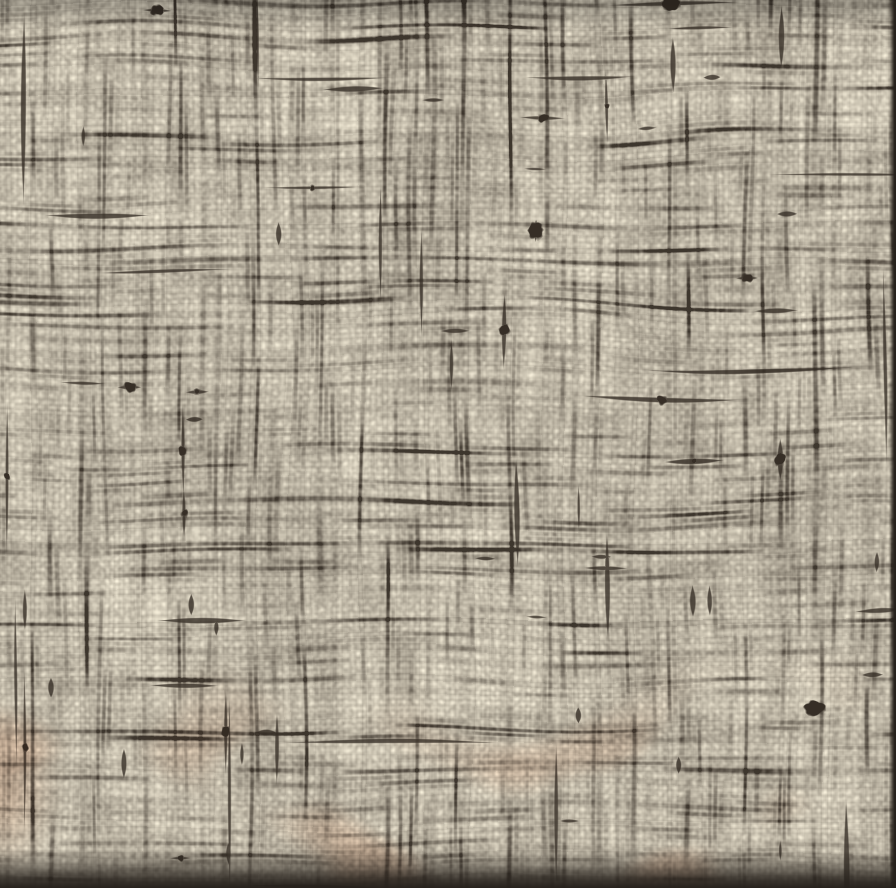
This texture is drawn by a Shadertoy shader. Its source:

```glsl
// Coarse unbleached linen: a fine plain weave with uneven dark threads,
// spindle-shaped slubs, small knots, faint rusty stains and shaded borders.
// Threads are repeated cells whose darkness follows gradient noise lengthwise.

float hash(vec2 p) {
    vec3 q = fract(vec3(p.xyx) * 0.1031);
    q += dot(q, q.yzx + 33.33);
    return fract((q.x + q.y) * q.z);
}

vec2 randomGradient(vec2 cell) {
    float angle = 6.2832 * hash(cell + 70.0);
    return vec2(cos(angle), sin(angle));
}

float gradientNoise(vec2 p) {
    vec2 i = floor(p), f = p - i;
    vec2 u = f * f * f * (f * (f * 6.0 - 15.0) + 10.0);
    vec2 e = vec2(0.0, 1.0);
    float low = mix(dot(randomGradient(i), f),
                    dot(randomGradient(i + e.yx), f - e.yx), u.x);
    float high = mix(dot(randomGradient(i + e.xy), f - e.xy),
                     dot(randomGradient(i + e.yy), f - e.yy), u.x);
    return 1.4 * mix(low, high, u.y);
}

// Darkness of one thread family; p.x runs across the threads, p.y along them.
float threadShade(vec2 p, float seed) {
    float id = floor(p.x);
    float offCentre = abs(p.x - id - 0.5);
    float kind = hash(vec2(id, seed));
    float row = id * 17.3 + seed + 0.5;
    float faint = gradientNoise(vec2(p.y * 9.0 + 90.0 * kind, row));
    float bold = gradientNoise(vec2(p.y * 5.0 + 40.0 * kind, row + 300.4));
    float line = smoothstep(0.5, 0.08, offCentre);
    float shade = 0.25 * smoothstep(-0.1, 0.6, faint) * (0.4 + kind);
    shade += 0.36 * smoothstep(0.1, 0.5, bold) * smoothstep(0.66, 0.8, kind);
    return line * shade + 0.07 * (kind - 0.5);
}

// Thickened fibres with tapered ends; some carry a lumpy knot.
float slubs(vec2 p) {
    float cover = 0.0;
    for (int i = 0; i < 80; i++) {
        float k = float(i);
        vec2 centre = vec2(hash(vec2(k, 3.0)), hash(vec2(k, 11.0)));
        vec2 q = p - centre;
        if (i % 2 == 0) q = q.yx;
        float size = hash(vec2(k, 23.0));
        float halfLength = 0.008 + 0.09 * size * size * size;
        float along = q.y / halfLength;
        float width = mix(0.0008, 0.0026, hash(vec2(k, 31.0))) * (1.0 - along * along);
        float strand = smoothstep(width + 0.0015, width - 0.0005, abs(q.x));
        float radius = 0.009 * pow(hash(vec2(k, 47.0)), 5.0);
        float lump = length(q * vec2(1.0, 0.75)) + 0.002 * gradientNoise(p * 160.0);
        float knot = smoothstep(radius + 0.0012, radius - 0.0012, lump)
                   * smoothstep(0.001, 0.002, radius);
        cover = max(cover, max(0.8 * strand, knot));
    }
    return cover;
}

void mainImage(out vec4 fragColor, in vec2 fragCoord) {
    vec2 uv = fragCoord / iResolution.xy;

    // Loose cloth: threads drift sideways and bunch together
    vec2 cloth = uv;
    cloth.x += 0.004 * gradientNoise(uv * vec2(5.0, 3.0) + 8.0);
    cloth.y += 0.010 * gradientNoise(uv * vec2(3.5, 4.0) + 31.0);
    vec2 weave = cloth * vec2(152.0, 148.0);
    weave.x += 0.7 * gradientNoise(vec2(weave.x * 0.23, uv.y * 4.0));
    weave.y += 0.7 * gradientNoise(vec2(uv.x * 4.0, weave.y * 0.23 + 50.0));

    // Over-and-under relief, patchy wear and fibre grain
    vec2 ridge = cos(6.2832 * weave);
    vec2 crossing = sin(3.1416 * weave);
    float tone = 0.765 - 0.035 * (ridge.x + ridge.y) * 0.8;
    tone += 0.04 * crossing.x * crossing.y;
    tone += 0.05 * gradientNoise(uv * 5.0 + 3.0);
    tone += 0.05 * gradientNoise(uv * vec2(28.0, 24.0));
    tone += 0.07 * gradientNoise(uv * 210.0);

    // Dark threads in both directions
    tone -= threadShade(vec2(weave.x, cloth.y), 5.0);
    tone -= threadShade(vec2(weave.y, cloth.x), 137.0);
    tone = max(tone, 0.24);
    tone = mix(tone, 0.21, slubs(cloth));

    // Flax colours from deep brown to pale grey-beige
    vec3 flax = mix(vec3(0.19, 0.16, 0.13), vec3(0.80, 0.77, 0.70), (tone - 0.19) / 0.61);

    // Rusty stains near the lower edge
    float stain = smoothstep(0.1, 0.6, gradientNoise(uv * vec2(6.0, 9.0) + 14.0))
                + smoothstep(0.12, 0.0, length((uv - vec2(0.0, 0.12)) * vec2(1.5, 1.0)));
    stain *= smoothstep(0.28, 0.08, uv.y);
    flax *= mix(vec3(1.0), vec3(0.98, 0.90, 0.86), min(stain, 1.0));

    // Shaded borders: deep below, narrow at the right, slight above
    float light = smoothstep(-0.004, 0.05, uv.y);
    light *= smoothstep(0.999, 0.991, uv.x);
    flax *= 1.0 - 0.22 * smoothstep(0.96, 1.0, uv.y);
    flax = mix(vec3(0.15, 0.13, 0.11), flax, light);

    fragColor = vec4(clamp(flax, 0.0, 1.0), 1.0);
}
```
